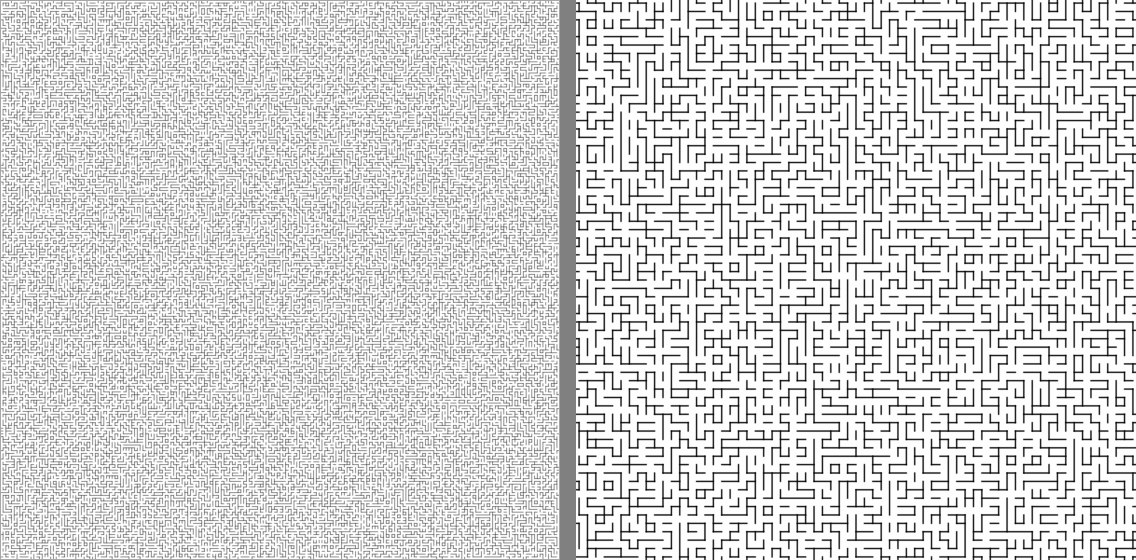
Left, the full canvas; right, a detail of the centre.
Write a Shadertoy shader that draws this pattern.

```glsl
// A dense maze of thin black walls on white paper, 200 cells across.
// Every grid post sends out one wall; a post whose target is already claimed
// turns elsewhere, which keeps corridors long and dead ends few.

const float CELLS = 200.0;
const float HALF_WALL = 0.078; // half the wall thickness, in cells

float hash(vec2 p) {
    return fract(sin(dot(p, vec2(127.1, 311.7))) * 43758.5453);
}

// Unit grid step for quarter turn k
vec2 heading(float k) {
    return round(vec2(cos(k * 1.5708), sin(k * 1.5708)));
}

// Direction a post would like its wall to take
vec2 wish(vec2 post) {
    return heading(floor(4.0 * hash(post)));
}

// Direction the wall really takes; zero on and beyond the frame
vec2 wallFrom(vec2 post) {
    if (min(post.x, post.y) < 0.5 || max(post.x, post.y) > CELLS - 0.5) return vec2(0.0);
    vec2 dir = wish(post);
    vec2 goal = post + dir;
    float rank = hash(post + 0.37);

    // Yield if the goal points back here, or a stronger rival wants it
    bool crowded = wish(goal) == -dir && hash(goal + 0.37) < rank;
    for (float k = 0.0; k < 4.0; k++) {
        vec2 rival = goal + heading(k);
        if (rival != post && wish(rival) == goal - rival && hash(rival + 0.37) < rank) crowded = true;
    }
    if (crowded) {
        float turn = 1.0 + floor(3.0 * hash(post + 0.71));
        dir = heading(floor(4.0 * hash(post)) + turn);
    }
    return dir;
}

// Soft step: integral of a tent filter one pixel in radius
float softStep(float t) {
    t = clamp(t, -1.0, 1.0);
    return 0.5 + t - 0.5 * t * abs(t);
}

// Coverage of a wall at distance d from its centre line
float wallCover(float d, float px) {
    return softStep((d + HALF_WALL) / px) - softStep((d - HALF_WALL) / px);
}

void mainImage(out vec4 fragColor, in vec2 fragCoord) {
    // Grid coordinates, with a hair of margin around the frame
    float scale = (CELLS + 0.2) / iResolution.y;
    vec2 pos = fragCoord * scale - 0.1;
    vec2 post = round(pos);
    vec2 local = pos - post;

    // The four arms that may meet at the nearest post
    vec2 own = wallFrom(post);
    vec2 reach = vec2(0.0); // length-wise coverage of horizontal and vertical arms
    for (float k = 0.0; k < 4.0; k++) {
        vec2 dir = heading(k);
        if (own == dir || wallFrom(post + dir) == -dir) {
            reach += abs(dir) * softStep((dot(local, dir) + HALF_WALL) / scale);
        }
    }
    reach = min(reach, 1.0);
    float across = reach.x * wallCover(local.y, scale);
    float upright = reach.y * wallCover(local.x, scale);
    float ink = across + upright - across * upright;

    // Outer frame
    vec2 edge = min(pos, CELLS - pos);
    ink = max(ink, wallCover(min(edge.x, edge.y), scale));

    fragColor = vec4(vec3(mix(0.995, 0.0, ink)), 1.0);
}
```
